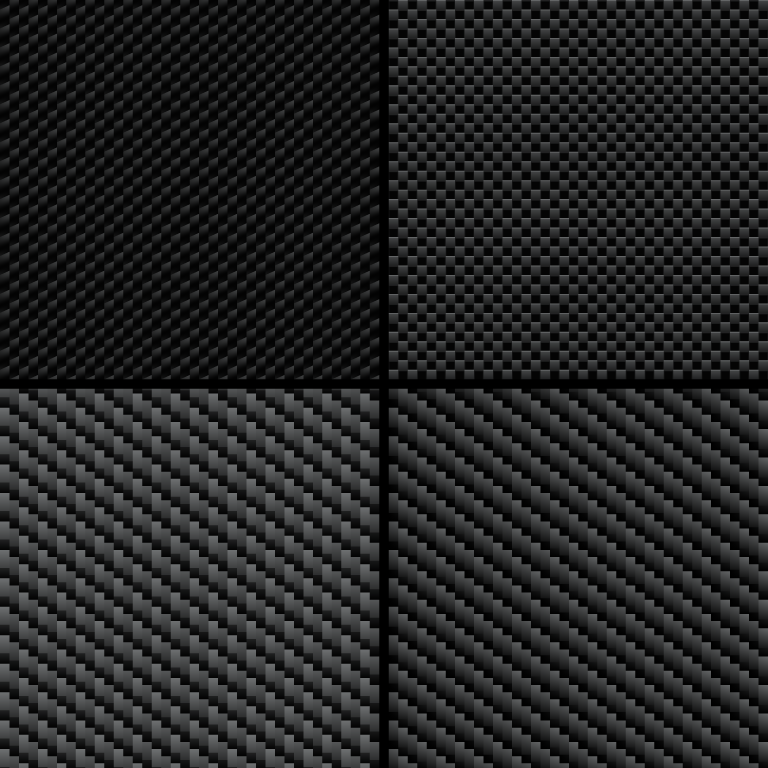
Write a WebGL 2 fragment shader that draws this pattern.

```glsl
#version 300 es
precision highp float;
// Four dark carbon-fibre weaves in a two by two grid, split by a black cross.

uniform vec2 u_resolution;
out vec4 fragColor;

// Fine slanted weave: each column climbs one row, with strands tilted upward.
float slantedWeave(vec2 p) {
    float across = fract(p.x);
    float v = mod(p.y + floor(p.x) + 0.45 * across + 1.0, 2.0);
    float strand = 0.22 * (1.0 - smoothstep(0.0, 1.25, v)) * mix(0.6, 1.1, across);
    float under = 0.07 * smoothstep(1.3, 2.0, v) * (1.0 - across);
    return 0.012 + strand + under;
}

// Plain weave: bright-topped tiles that overlap small black gaps.
float plainWeave(vec2 p) {
    vec2 cell = floor(p), f = fract(p);
    float lit = mod(cell.x + cell.y, 2.0);
    float tile = mix(0.28, 0.13, f.y) + 0.14 * (1.0 - smoothstep(0.05, 0.15, f.y));
    float overlap = 0.12 * (1.0 - smoothstep(0.1, 0.2, f.y));
    float side = 0.06 * (1.0 - smoothstep(0.04, 0.12, min(f.x, 1.0 - f.x)));
    float gap = 0.015 + max(overlap, side);
    return mix(gap, tile, lit);
}

// Distance below the strand top: columns descend in steps, three rows per repeat.
float twillDrop(vec2 p) {
    return mod(p.y - 2.0 - 0.75 * floor(p.x), 3.0);
}

// Crisp twill: alternating pale and grey upright strands above a dark crossing.
float crispTwill(vec2 p) {
    float v = twillDrop(p);
    float fall = v / 1.9;
    bool pale = mod(p.x, 2.0) < 1.0;
    float upright = pale ? mix(0.44, 0.25, fall) : mix(0.34, 0.18, fall);
    float crossing = mix(0.13, 0.01, (v - 1.9) / 1.1) * (pale ? 1.0 : 0.7);
    return v < 1.9 ? upright : crossing;
}

// Soft twill: strands fade from a lit top edge into black.
float softTwill(vec2 p) {
    float v = twillDrop(p);
    float across = fract(0.5 * p.x);
    float upright = mix(0.40, 0.10, v / 2.1) * mix(0.72, 1.0, across);
    float crossing = mix(0.09, 0.0, (v - 2.1) / 0.9) * across;
    return v < 2.1 ? upright : crossing;
}

// Each panel is 40 cells wide, with a one-cell black bar between panels.
float panels(vec2 p) {
    vec2 q = mod(p, 41.0);
    if (max(q.x, q.y) > 40.0) return 0.0;
    if (p.y < 41.0) return p.x < 41.0 ? slantedWeave(q) : plainWeave(q);
    return p.x < 41.0 ? crispTwill(q) : softTwill(q);
}

void main() {
    // Average a 4 by 4 grid of samples to smooth the strand edges.
    float shade = 0.0;
    for (int i = 0; i < 16; i++) {
        vec2 offset = (vec2(i % 4, i / 4) + 0.5) / 4.0 - 0.5;
        vec2 uv = (gl_FragCoord.xy + offset) / u_resolution;
        shade += panels(81.0 * vec2(uv.x, 1.0 - uv.y)) / 16.0;
    }
    fragColor = vec4(shade * vec3(0.98, 1.0, 1.01), 1.0);
}
```
